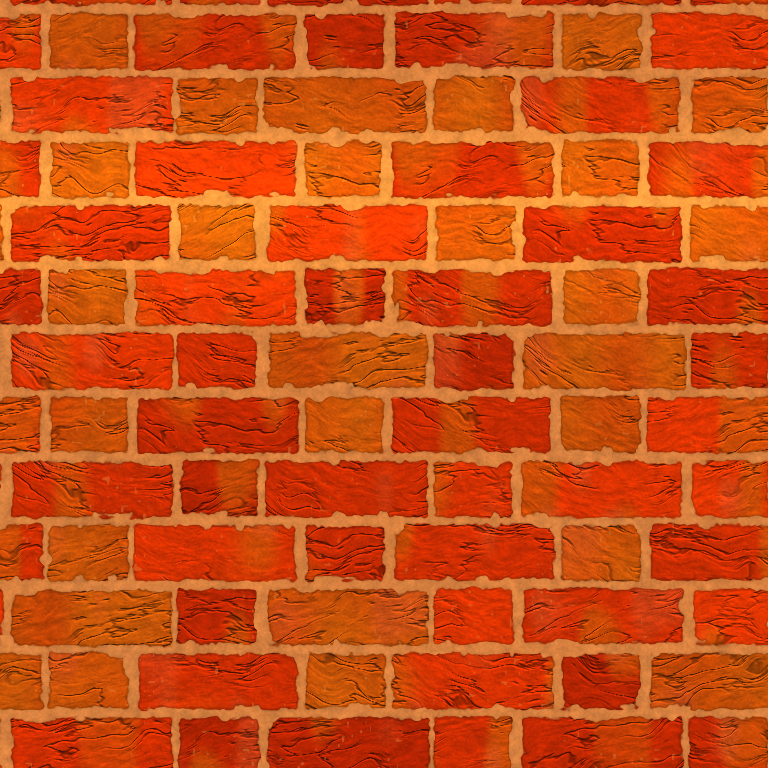
Write a WebGL 1 fragment shader that draws this texture.

```glsl
precision highp float;
// Brick wall in Flemish bond: twelve courses, three header + stretcher pairs each.
// Each brick is a ragged box distance with its own hashed colour, and a creased
// height field shaded from above. A warm horizontal glow crosses the upper wall.
uniform vec2 u_resolution;

const float COURSES = 12.0;
const float PAIRS = 3.0;
const float HEADER_SHARE = 0.34;
const float JOINT = 0.0118;

const vec3 DEEP_RED = vec3(0.68, 0.135, 0.010);
const vec3 BRIGHT_RED = vec3(0.85, 0.205, 0.012);
const vec3 OCHRE = vec3(0.75, 0.335, 0.035);
const vec3 DUSTY_ROSE = vec3(0.78, 0.30, 0.13);
const vec3 MORTAR = vec3(0.89, 0.53, 0.265);

float hash(vec2 p) {
  vec3 q = fract(vec3(p.xyx) * 0.1031);
  q += dot(q, q.yzx + 33.33);
  return fract((q.x + q.y) * q.z);
}

float noise(vec2 p) {
  vec2 i = floor(p);
  vec2 f = fract(p);
  f = f * f * (3.0 - 2.0 * f);
  vec2 e = vec2(1.0, 0.0);
  return mix(mix(hash(i), hash(i + e), f.x),
             mix(hash(i + e.yx), hash(i + e.xx), f.x), f.y);
}

float fbm(vec2 p) {
  float sum = 0.0;
  float amp = 0.5;
  for (int i = 0; i < 4; i++) {
    sum += amp * noise(p);
    p = mat2(1.6, 1.2, -1.2, 1.6) * p + 17.3;
    amp *= 0.5;
  }
  return sum;
}

// Finds the brick around uv: id, centre and half size; returns 1.0 for headers.
float findBrick(vec2 uv, out vec2 id, out vec2 centre, out vec2 halfSize) {
  float row = floor(uv.y * COURSES + 0.14);
  float start = mix(0.684, 0.176, mod(row, 2.0));
  float along = uv.x * PAIRS - start;
  float pair = floor(along);
  float header = step(along - pair, HEADER_SHARE);
  vec2 span = mix(vec2(HEADER_SHARE, 1.0), vec2(0.0, HEADER_SHARE), header);
  id = vec2(mod(pair, PAIRS) * 2.0 + header, mod(row, COURSES));
  centre = vec2((pair + start + 0.5 * (span.x + span.y)) / PAIRS,
                (row + 0.36) / COURSES);
  centre += (vec2(hash(id + 3.7), hash(id + 8.1)) - 0.5) * vec2(0.006, 0.003);
  halfSize = 0.5 * (vec2((span.y - span.x) / PAIRS, 1.0 / COURSES) - JOINT);
  halfSize.x += (hash(id + 5.9) - 0.5) * 0.003;
  return header;
}

float boxDistance(vec2 p, vec2 halfSize, float radius) {
  vec2 q = abs(p) - halfSize + radius;
  return length(max(q, 0.0)) + min(max(q.x, q.y), 0.0) - radius;
}

// Slanted, sagging folds in the clay; p is measured from the brick centre.
float clayHeight(vec2 p, float seed) {
  float sag = (seed - 0.5) * 0.7 * p.x - 3.5 * (seed - 0.3) * p.x * p.x;
  vec2 q = vec2(p.x, p.y + sag) + seed * 7.0;
  q.y += 0.018 * (noise(q * vec2(30.0, 42.0)) - 0.5);
  float fold = abs(fbm(q * vec2(19.0, 75.0)) - 0.47);
  float folded = smoothstep(0.3, 0.65, noise(q * vec2(16.0, 28.0) + 40.0));
  float crease = (1.0 - smoothstep(0.0, 0.055, fold)) * folded;
  return 0.65 * fbm(q * vec2(65.0, 150.0)) - 0.65 * crease;
}

vec3 clayColour(vec2 p, vec2 id, float header, float seed) {
  vec3 red = mix(DEEP_RED, BRIGHT_RED, hash(id + 21.3));
  float chance = mix(0.13, mix(0.25, 0.7, mod(id.y, 2.0)), header);
  float burnt = step(hash(id + 13.7), chance);
  float patchTone = noise(p * vec2(18.0, 7.0) + seed * 50.0);
  float ochre = max(burnt * (0.55 + 0.45 * patchTone),
                    0.65 * smoothstep(0.62, 0.85, patchTone));
  vec3 colour = mix(red, OCHRE, ochre);
  float dust = smoothstep(0.7, 0.95, noise(p * vec2(22.0, 12.0) + seed * 90.0));
  return mix(colour, DUSTY_ROSE, 0.5 * dust);
}

void main() {
  vec2 uv = gl_FragCoord.xy / u_resolution;
  float soft = max(0.0009, 0.8 / u_resolution.y);
  vec2 id, centre, halfSize;
  float header = findBrick(uv, id, centre, halfSize);
  vec2 p = uv - centre;
  float seed = hash(id + 1.3);

  // Worn outline with small chips
  float edge = boxDistance(p, halfSize, 0.004);
  edge += 0.0045 * (noise(uv * 65.0) - 0.5) + 0.003 * (noise(uv * 210.0) - 0.5);
  edge += 0.006 * smoothstep(0.72, 0.95, noise(uv * 48.0 + 9.0));
  float inside = 1.0 - smoothstep(-soft, soft, edge);

  // Clay lit from above
  float height = clayHeight(p, seed);
  float relief = height - clayHeight(p + vec2(0.0006, 0.0018), seed);
  float grain = noise(uv * 420.0) - 0.5;
  vec3 clay = clayColour(p, id, header, seed);
  clay *= clamp(0.93 + 0.45 * height + 0.65 * relief + 0.12 * grain, 0.4, 1.3);
  clay *= mix(0.8, 1.0, smoothstep(0.0, 0.004, -edge));
  float fleck = smoothstep(0.86, 0.95, noise(uv * 170.0 + 31.0));
  clay = mix(clay, MORTAR, 0.4 * fleck * smoothstep(0.45, 0.7, noise(uv * 24.0)));

  // Sandy mortar, shaded where it meets the brick
  vec3 mortar = MORTAR * (0.86 + 0.26 * fbm(uv * 90.0) + 0.09 * grain);
  mortar *= 1.0 - 0.24 * exp(-max(edge, 0.0) / 0.0014) * noise(uv * 38.0);

  // Warm band of light
  float band = (uv.y - 0.73) / 0.105;
  float glow = exp(-band * band);
  vec3 light = mix(vec3(0.97), vec3(1.17, 1.23, 1.0), glow);
  gl_FragColor = vec4(mix(mortar, clay, inside) * light, 1.0);
}
```
